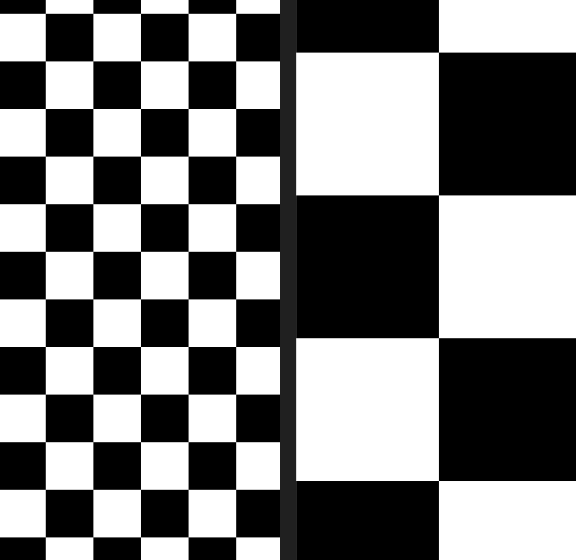
Left, the full canvas; right, a detail of the centre.
A WebGL 2 fragment shader for this pattern:

```glsl
#version 300 es
precision highp float;
// Black and white checkerboard of square cells, cropped at every border.

#define CELL_SIZE 0.17               // side of one square, in canvas widths
#define GRID_ORIGIN vec2(0.1635, 0.0807) // a grid crossing, in canvas widths
#define EDGE_PIXELS 1.0              // width of the smoothed edge
#define DARK vec3(0.0)
#define LIGHT vec3(1.0)

uniform vec2 u_resolution;
out vec4 fragColor;

// Signed distance to the nearest grid line; the sign flips from cell to cell.
vec2 alternatingDistance(vec2 cell) {
    return abs(mod(cell - 0.5, 2.0) - 1.0) - 0.5;
}

// Smoothed checker: 0 where both axes share a sign, 1 where they differ.
float checker(vec2 cell, float edgeWidth) {
    vec2 side = clamp(2.0 * alternatingDistance(cell) / edgeWidth, -1.0, 1.0);
    return 0.5 - 0.5 * side.x * side.y;
}

void main() {
    // Both axes are scaled by the width, so the cells stay square.
    vec2 position = gl_FragCoord.xy / u_resolution.x;
    vec2 cell = (position - GRID_ORIGIN) / CELL_SIZE;
    float edgeWidth = EDGE_PIXELS / (CELL_SIZE * u_resolution.x);

    fragColor = vec4(mix(DARK, LIGHT, checker(cell, edgeWidth)), 1.0);
}
```
